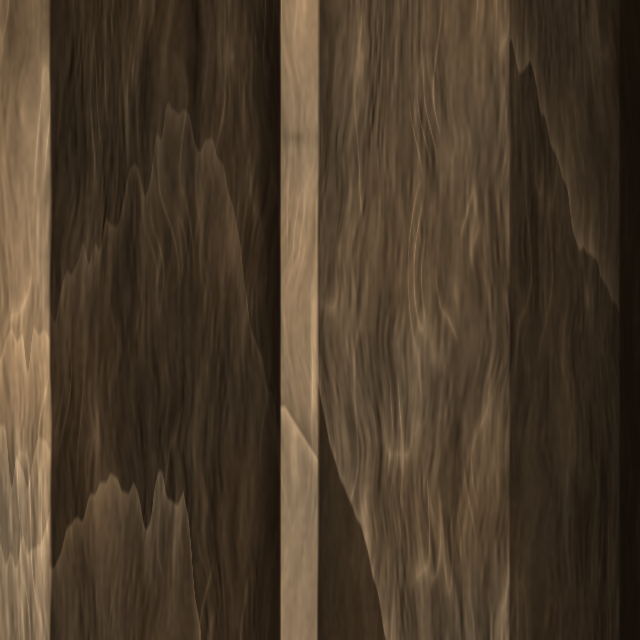
A WebGL 1 fragment shader for this texture:

```glsl
precision highp float;
// Weathered upright planks: two pale battens between broad dark boards.
// Each board gets a base tone, stretched warped noise carves the grain,
// and jagged height curves split off the splintered, worn patches.
uniform vec2 u_resolution;

float hash(vec2 p) {
  p = fract(p * vec2(0.1031, 0.1137));
  p += dot(p, p.yx + 33.33);
  return fract((p.x + p.y) * p.x * 7.31);
}

float noise(vec2 p) {
  vec2 i = floor(p), f = fract(p);
  f = f * f * (3.0 - 2.0 * f);
  return mix(mix(hash(i), hash(i + vec2(1, 0)), f.x),
             mix(hash(i + vec2(0, 1)), hash(i + 1.0), f.x), f.y);
}

// Long vertical fibres that wander sideways, in four octaves.
float grain(vec2 p) {
  p.x += 0.035 * (noise(p * vec2(9.0, 4.0)) - 0.5)
       + 0.010 * (noise(p * vec2(28.0, 13.0) + 7.0) - 0.5);
  float sum = 0.0, weight = 0.42;
  vec2 scale = vec2(38.0, 3.5);
  for (int i = 0; i < 4; i++) {
    sum += weight * noise(p * scale + float(i) * 19.7);
    scale *= vec2(1.8, 2.0);
    weight *= 0.68;
  }
  return sum;
}

// Soft-edged coverage of the span from a to b.
float span(float x, float a, float b) {
  return smoothstep(a - 0.0025, a + 0.0025, x) * (1.0 - smoothstep(b - 0.0025, b + 0.0025, x));
}

// Jagged teeth along a broken edge.
float teeth(float x, float seed) {
  return 0.075 * (noise(vec2(x * 48.0, seed)) - 0.5) + 0.035 * (noise(vec2(x * 115.0, seed + 5.0)) - 0.5);
}

// Lit lip just inside a broken edge; d is the depth below it.
float lip(float d, float fade) {
  return smoothstep(-0.006, 0.006, d) * exp(-max(d, 0.0) / fade);
}

void main() {
  vec2 uv = gl_FragCoord.xy / u_resolution;
  float x = uv.x, y = uv.y;

  float leftBatten = span(x, -0.1, 0.078 + 0.003 * noise(vec2(y * 9.0, 1.0)));
  float wideBoard = span(x, 0.078, 0.438);
  float midBatten = span(x, 0.438, 0.494 + 0.005 * noise(vec2(y * 5.0, 2.0)));
  float paleBoard = span(x, 0.496, 0.796);
  float darkBoard = span(x, 0.796, 0.968);

  // Grain height, its side-lit relief, and thin bright fibres.
  float height = grain(uv);
  float relief = height - grain(uv + vec2(0.0026, -0.001));
  float fibre = pow(1.0 - abs(2.0 * noise(vec2(x * 75.0 + 3.0 * noise(uv * vec2(12.0, 7.0)), y * 5.0)) - 1.0), 5.0)
              * smoothstep(0.45, 0.8, noise(uv * vec2(34.0, 6.0) + 31.0));
  float blotch = noise(uv * vec2(8.0, 5.0) + 3.0) - 0.5;
  float speck = noise(uv * vec2(190.0, 80.0)) - 0.5;

  // Base tone and grain strength of every board.
  float tone = 0.03 + leftBatten * (0.60 - 0.20 * smoothstep(0.8, 1.0, y))
             + wideBoard * 0.16 + midBatten * 0.73 + paleBoard * 0.34 + darkBoard * 0.13;
  float rough = 0.10 + 0.32 * leftBatten + 0.17 * wideBoard
              + 0.14 * midBatten + 0.34 * paleBoard + 0.10 * darkBoard;

  // Wide board: a raised flake up high and a worn block at the foot.
  float flake = 0.80 - 1.5 * max(0.265 - x, 0.0) - 5.0 * max(x - 0.335, 0.0) + teeth(x, 3.0) - y;
  tone += wideBoard * (0.11 * lip(flake, 0.03) + 0.05 * lip(flake, 0.25));
  float block = 0.215 - 2.5 * max(0.115 - x, 0.0) - 9.0 * max(x - 0.287, 0.0) + teeth(x, 11.0) - y;
  tone += wideBoard * (0.20 * lip(block, 0.035) + 0.08 * smoothstep(-0.006, 0.006, block));

  // Pale board: smooth dark inset at the lower left with a lit outer rim.
  float u = x - 0.5;
  float inset = 0.36 - 2.3 * u - 9.0 * u * u + 0.7 * teeth(x, 21.0) - y;
  float bare = paleBoard * smoothstep(-0.01, 0.01, inset);
  tone += paleBoard * 0.22 * lip(-inset, 0.035) - bare * 0.15;
  rough *= 1.0 - 0.75 * bare;

  // Dark board: a slanting split, lighter above it.
  float split = y - 0.95 + 2.8 * (x - 0.8) - teeth(x, 33.0);
  tone += darkBoard * (0.16 * lip(split, 0.045) + 0.05 * lip(split, 0.4));

  // Battens: ragged bleached layers, a scar, and a bright worn corner.
  for (int i = 0; i < 3; i++) {
    float level = 0.14 + 0.15 * float(i);
    tone += leftBatten * 0.22 * lip(level + 1.6 * teeth(x, 40.0 + float(i)) - y, 0.05);
  }
  tone += leftBatten * 0.18 * span(x, 0.066, 0.076) * noise(vec2(y * 14.0, 8.0));
  float scar = 0.365 - 1.6 * max(x - 0.445, 0.0) - y;
  tone += midBatten * (0.24 * lip(scar, 0.018) - 0.20 * lip(-scar, 0.03));
  tone += midBatten * 0.22 * span(x, 0.486, 0.494) * smoothstep(0.32, 0.38, y) * (1.0 - smoothstep(0.52, 0.58, y));
  tone -= midBatten * 0.22 * exp(-pow((y - 0.79 - 0.02 * blotch) / 0.015, 2.0)) * noise(uv * 60.0);

  // Carve the grain and mottle the surface.
  tone += rough * (1.0 * (height - 0.5) + 2.0 * relief + 0.55 * fibre);
  tone += blotch * (0.06 + 0.10 * (leftBatten + midBatten)) + 0.05 * speck * (0.4 + tone);

  // Shadows beside the battens, along the seams and at the right edge.
  tone *= 1.0 - 0.75 * smoothstep(0.385, 0.437, x) * wideBoard;
  tone *= 1.0 - 0.40 * wideBoard * exp(-max(x - 0.08, 0.0) / 0.012);
  tone *= 1.0 - 0.45 * paleBoard * exp(-max(x - 0.498, 0.0) / 0.012);
  tone *= 1.0 - 0.55 * smoothstep(0.90, 0.99, x);
  tone += 0.08 * span(x, 0.789, 0.796) * noise(vec2(y * 20.0, 4.0));

  vec3 umber = vec3(0.08, 0.055, 0.03), bleached = vec3(0.71, 0.59, 0.45);
  vec3 color = mix(umber, bleached, clamp(tone, 0.0, 1.12));
  color *= 1.0 + vec3(0.05, -0.01, -0.08) * (blotch + 0.6 * bare + 0.3 * wideBoard);
  gl_FragColor = vec4(color, 1.0);
}
```
